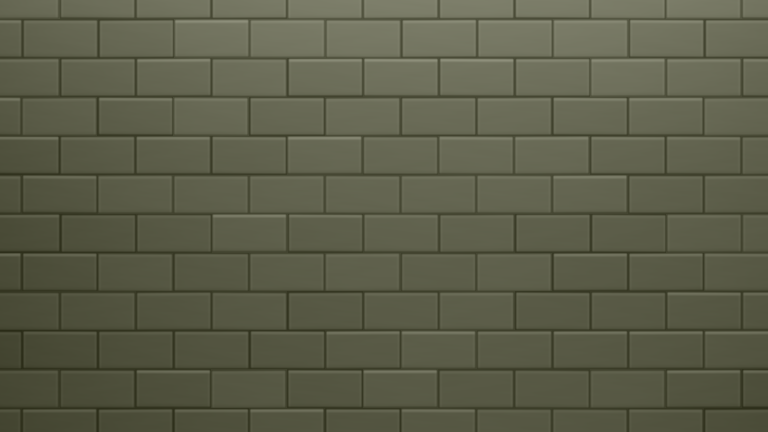
This texture is drawn by a Shadertoy shader. Its source:

```glsl
// Olive glazed wall tiles in running bond, about 10 across and 11 down.
// Each tile is a rounded box distance with a lit bevel and slight wear from
// a cell hash; soft light falls from the upper middle of the wall.

float cellHash(vec2 cell) {
    return fract(sin(dot(cell, vec2(127.1, 311.7))) * 4375.85);
}

float roundedBox(vec2 p, vec2 halfSize, float radius) {
    vec2 q = abs(p) - halfSize + radius;
    return length(max(q, 0.0)) + min(max(q.x, q.y), 0.0) - radius;
}

// Faint mottling of the glaze, stretched sideways
float glazeWaves(vec2 p, float phase) {
    float w = sin(p.x * 37.0 + 3.0 * sin(p.y * 61.0 + phase));
    w += 0.6 * sin(p.y * 310.0 + 2.0 * sin(p.x * 23.0 + phase));
    w += 0.4 * sin(p.y * 540.0 + p.x * 45.0 + phase * 2.0);
    return w * 0.5;
}

// Olive tone at a given brightness
vec3 olive(float level) {
    return vec3(level, level + 0.005, level - 0.074);
}

void mainImage(out vec4 fragColor, in vec2 fragCoord) {
    vec2 uv = fragCoord / iResolution.xy;
    vec2 p = fragCoord / iResolution.y;
    float pixel = 1.0 / iResolution.y;

    // Running bond: rows counted downward, odd rows shifted by half a tile
    vec2 tileSize = vec2(0.1754, 0.0901);
    vec2 grid = vec2(p.x - 0.051, 1.0 - p.y - 0.044) / tileSize;
    float row = floor(grid.y);
    grid.x -= 0.5 * mod(row, 2.0) + 0.012 * (cellHash(vec2(row, 8.0)) - 0.5);
    vec2 cell = floor(grid);
    vec2 local = (fract(grid) - 0.5) * tileSize;

    // Small setting errors in each tile
    float tone = cellHash(cell + 3.0);
    float wear = cellHash(cell + 19.0);
    local += 0.0016 * (vec2(tone, wear) - 0.5);
    local.y += local.x * 0.012 * (cellHash(cell + 41.0) - 0.5);

    vec2 halfSize = tileSize * 0.5 - 0.0030;
    float edge = roundedBox(local, halfSize, 0.003);

    // Light: bright at the top, dimmer to the sides, darkest lower left
    float level = 0.326 + 0.070 * uv.y + 0.088 * uv.y * uv.y * uv.y;
    level *= 1.025 - 0.62 * (uv.x - 0.6) * (uv.x - 0.6);
    level += 0.020 * (tone - 0.5) + 0.003 * glazeWaves(p, tone * 6.28);

    // Bevel: bright upper lip, weak side lips, shaded lower lip
    float soft = max(0.0028, 0.7 * pixel);
    float topLip = 1.0 - smoothstep(0.003, 0.007 + soft, local.y + halfSize.y);
    float lowLip = 1.0 - smoothstep(0.0, 0.007 + soft, halfSize.y - local.y);
    float sideLip = 1.0 - smoothstep(0.002, 0.005 + soft, halfSize.x - abs(local.x));
    float face = level + topLip * (0.030 + 0.085 * wear * wear);
    face += 0.020 * sideLip * (1.0 - topLip) - 0.020 * lowLip;

    // Dark grout, uneven from tile to tile
    float grout = level * (0.60 + 0.14 * tone);
    float joint = smoothstep(-soft, soft, edge);
    fragColor = vec4(olive(mix(face, grout, joint)), 1.0);
}
```
